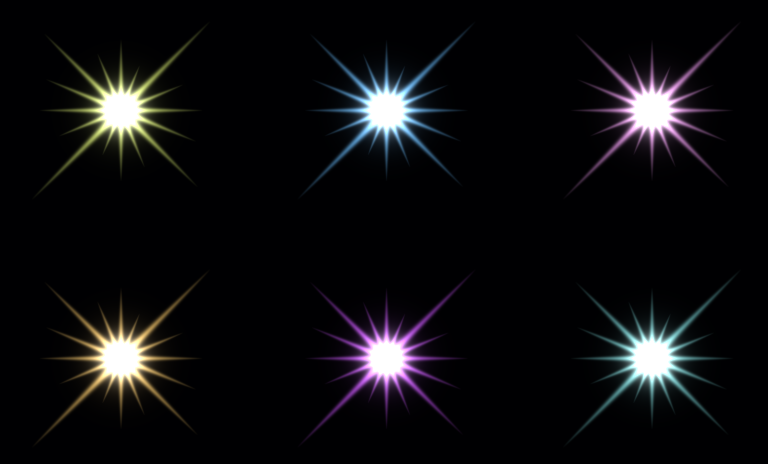
Give the GLSL for this background, as a Shadertoy shader.

```glsl
// Six tinted starbursts in a grid of three by two on black.
#define GRID vec2(3.0, 2.0)
#define FIRST vec2(0.1576, 0.2275)   // lower left star, fraction of canvas
#define SPACING vec2(0.3457, 0.5345) // step between stars, fraction of canvas
#define AXES 8
#define CORE_RADIUS 0.037
#define HALO_RADIUS 0.068
#define RAY_WIDTH 0.0045
#define RAY_GAIN 1.05
#define BACKGROUND vec3(0.0, 0.0, 0.006)

const float PI = 3.14159265;

// Half length of each axis, counter-clockwise from horizontal
const float axisLength[AXES] = float[AXES](
    0.176, 0.145, 0.272, 0.105, 0.153, 0.133, 0.234, 0.175);

// Tints, lower row first
const vec3 tints[6] = vec3[6](
    vec3(0.82, 0.66, 0.34), vec3(0.66, 0.27, 0.82), vec3(0.40, 0.70, 0.70),
    vec3(0.70, 0.76, 0.36), vec3(0.36, 0.65, 0.87), vec3(0.80, 0.52, 0.80));

// One needle through the centre, tapering and fading to both tips
float ray(vec2 p, float angle, float len) {
    vec2 dir = vec2(cos(angle), sin(angle));
    float along = abs(dot(p, dir)) / len;
    float across = dot(p, vec2(-dir.y, dir.x));
    float taper = max(1.0 - along, 0.0);
    float width = (RAY_WIDTH + 0.016 * len) * (0.2 + 0.8 * taper);
    width = max(width, 0.6 / iResolution.y);
    return pow(taper, 0.85) * exp(-across * across / (width * width));
}

float glow(vec2 p, float radius) {
    return exp(-dot(p, p) / (radius * radius));
}

vec3 starburst(vec2 p, vec3 tint) {
    float rays = 0.0;
    for (int i = 0; i < AXES; i++)
        rays += ray(p, float(i) * PI / float(AXES), axisLength[i]);
    rays = min(rays, 1.4) * RAY_GAIN;

    float halo = glow(p, HALO_RADIUS);
    vec3 color = tint * (rays + 0.35 * halo);
    color += 0.3 * rays * halo;            // rays pale towards the centre
    return color + 1.4 * glow(p, CORE_RADIUS);
}

void mainImage(out vec4 fragColor, in vec2 fragCoord) {
    vec2 uv = fragCoord / iResolution.xy;

    // Nearest star and the offset from it, in canvas heights
    vec2 cell = clamp(floor((uv - FIRST) / SPACING + 0.5), vec2(0.0), GRID - 1.0);
    vec2 p = uv - FIRST - cell * SPACING;
    p.x *= iResolution.x / iResolution.y;

    vec3 tint = tints[int(cell.x + cell.y * GRID.x)];
    vec3 color = BACKGROUND + starburst(p, tint);
    fragColor = vec4(clamp(color, 0.0, 1.0), 1.0);
}
```
